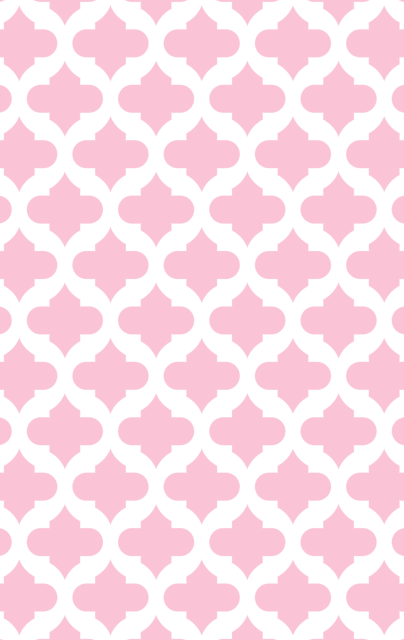
Give the GLSL for this pattern, as a WebGL 2 fragment shader.

```glsl
#version 300 es
precision highp float;
// Quatrefoil trellis: pink four-lobed tiles on white, in staggered rows.
// Each tile is the union of a round-ended bar and an upright with ogee points;
// two offset copies of one rectangular lattice give the stagger.

uniform vec2 u_resolution;
out vec4 fragColor;

// Signed distance to one tile, in tile widths, folded into one quadrant.
float quatrefoil(vec2 q) {
    // Horizontal bar with rounded ends
    float bar = length(vec2(max(q.x - 0.2635, 0.0), q.y)) - 0.1537;
    // Upright whose shoulders are cut by a circle into a concave point
    float ogee = 0.3673 - length(q - vec2(0.3403, 0.5535));
    float upright = max(max(q.x - 0.1683, q.y - 0.4154), ogee);
    return min(bar, upright);
}

// Distance to the nearest tile of a lattice centred on the given point.
float lattice(vec2 p, vec2 center, vec2 period) {
    vec2 cell = mod(p - center + 0.5 * period, period) - 0.5 * period;
    return quatrefoil(abs(cell));
}

void main() {
    // Canvas spans 4.428 tiles across and 5.775 row pairs down
    vec2 p = gl_FragCoord.xy / u_resolution * vec2(4.428, 7.0265);
    float pixel = 4.428 / u_resolution.x;

    // Two interleaved lattices, half a period apart
    vec2 period = vec2(1.0, 1.2168);
    vec2 center = vec2(0.211, 0.4666);
    float d = min(lattice(p, center, period),
                  lattice(p, center + 0.5 * period, period));

    // Flat fill with softened edges
    vec3 pink = vec3(0.98, 0.77, 0.84);
    vec3 white = vec3(1.0);
    float outside = smoothstep(-0.8 * pixel, 0.8 * pixel, d);
    fragColor = vec4(mix(pink, white, outside), 1.0);
}
```
